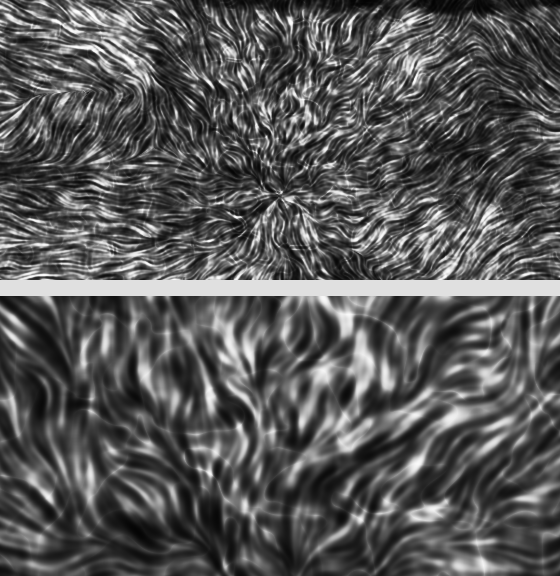
Top: the whole. Bottom: its middle third, enlarged.
Write a Shadertoy shader that draws this texture.

```glsl
// Draws a monochrome mat of fine silvery fibres that swirl and fan out over black.

float hash(vec2 p) {
    vec3 q = fract(vec3(p.xyx) * 0.1031);
    q += dot(q, q.yzx + 33.33);
    return fract((q.x + q.y) * q.z);
}

float valueNoise(vec2 p) {
    vec2 cell = floor(p), f = fract(p);
    f = f * f * (3.0 - 2.0 * f);
    return mix(mix(hash(cell), hash(cell + vec2(1, 0)), f.x),
               mix(hash(cell + vec2(0, 1)), hash(cell + vec2(1, 1)), f.x), f.y);
}

// Soft elliptical weight around a centre
float region(vec2 p, vec2 centre, vec2 size) {
    vec2 d = (p - centre) / size;
    return exp(-dot(d, d));
}

// Doubled angle, so that opposite headings blend as one orientation
vec2 lean(float degrees) {
    float a = radians(2.0 * degrees);
    return vec2(cos(a), sin(a));
}

// Local fibre direction: a radial fan overruled by slanted regions
vec2 fibreDirection(vec2 p) {
    vec2 q = p - vec2(1.0, 0.3);
    vec2 v = 0.3 * vec2(q.x * q.x - q.y * q.y, 2.0 * q.x * q.y) / (dot(q, q) + 0.002);
    v += lean(-18.0) * region(p, vec2(0.3, 0.88), vec2(0.38, 0.17));
    v += lean(66.0) * region(p, vec2(0.3, 0.55), vec2(0.3, 0.15));
    v += lean(-66.0) * region(p, vec2(0.72, 0.75), vec2(0.13, 0.25));
    v += lean(-17.0) * region(p, vec2(0.25, 0.18), vec2(0.45, 0.2));
    v += lean(54.0) * region(p, vec2(1.6, 0.2), vec2(0.3, 0.25));
    v += lean(40.0) * region(p, vec2(1.45, 0.65), vec2(0.25, 0.25));
    v += lean(-48.0) * region(p, vec2(1.88, 0.85), vec2(0.22, 0.25));
    float curl = 0.9 + 1.3 * region(p, vec2(1.05, 0.5), vec2(0.45, 0.5));
    float angle = 0.5 * atan(v.y, v.x) + curl * (valueNoise(p * 17.0) - 0.5);
    return vec2(cos(angle), sin(angle));
}

// Grain smeared along the direction field, scaled to unit spread
float fibres(vec2 p, float stride) {
    vec2 start = fibreDirection(p);
    float sum = valueNoise(p * 120.0), total = 1.0;
    for (int side = -1; side <= 1; side += 2) {
        vec2 pos = p, heading = start * float(side);
        for (int i = 1; i <= 9; i++) {
            pos += heading * stride;
            vec2 next = fibreDirection(pos);
            heading = dot(next, heading) < 0.0 ? -next : next;
            float weight = 0.5 + 0.5 * cos(float(i) * 0.314);
            sum += weight * valueNoise(pos * 120.0);
            total += weight;
        }
    }
    return (sum / total - 0.5) / (0.087 * sqrt(0.0047 / stride));
}

// Thin curly threads along the mid level of warped noise
float threads(vec2 p) {
    vec2 warp = vec2(valueNoise(p * 21.0 + 7.0), valueNoise(p * 21.0 + 41.0));
    float n = valueNoise(p * 38.0 + warp * 2.5);
    return (0.66 - abs(2.0 * n - 1.0)) / 0.22;
}

// Broad light and dark areas
float areaTone(vec2 p) {
    float tone = 1.1 * (valueNoise(p * 5.0 + 3.0) - 0.5) + 1.2 * (valueNoise(p * 13.0) - 0.5);
    tone += 1.3 * region(p, vec2(0.38, 0.87), vec2(0.22, 0.11));
    tone += 0.6 * region(p, vec2(1.62, 0.14), vec2(0.3, 0.18));
    tone += 0.6 * region(p, vec2(1.48, 0.83), vec2(0.15, 0.15));
    tone += 0.6 * region(p, vec2(0.4, 0.03), vec2(0.3, 0.07));
    tone -= 0.6 * region(p, vec2(1.85, 0.72), vec2(0.15, 0.13));
    tone -= 0.5 * region(p, vec2(0.35, 0.58), vec2(0.25, 0.12));
    // Dark rays round the hub of the fan
    vec2 q = p - vec2(1.0, 0.3);
    float ray = valueNoise(q / (length(q) + 0.01) * 4.0 + 20.0);
    tone -= 1.4 * smoothstep(0.4, 0.7, ray) * exp(-dot(q, q) / 0.04);
    // Ragged black band along the top
    float edge = p.y + 0.06 * (valueNoise(p * vec2(14.0, 30.0)) - 0.5);
    tone -= 2.2 * smoothstep(0.94, 0.99, edge) * smoothstep(0.65, 0.9, p.x);
    return tone;
}

void mainImage(out vec4 fragColor, in vec2 fragCoord) {
    vec2 p = fragCoord / iResolution.y;
    float tangle = region(p, vec2(1.05, 0.5), vec2(0.4, 0.55));
    float level = 0.78 * fibres(p, mix(0.0055, 0.0026, tangle));
    level += mix(0.24, 0.42, tangle) * threads(p);
    level += 0.8 * (valueNoise(p * 95.0 + 60.0) - 0.5);
    level += areaTone(p);
    float grey = 0.215 * exp(0.62 * level);
    // Roll off the brightest strands
    grey = grey < 0.6 ? grey : 0.6 + 0.4 * (1.0 - exp((0.6 - grey) / 0.4));
    fragColor = vec4(vec3(grey), 1.0);
}
```
